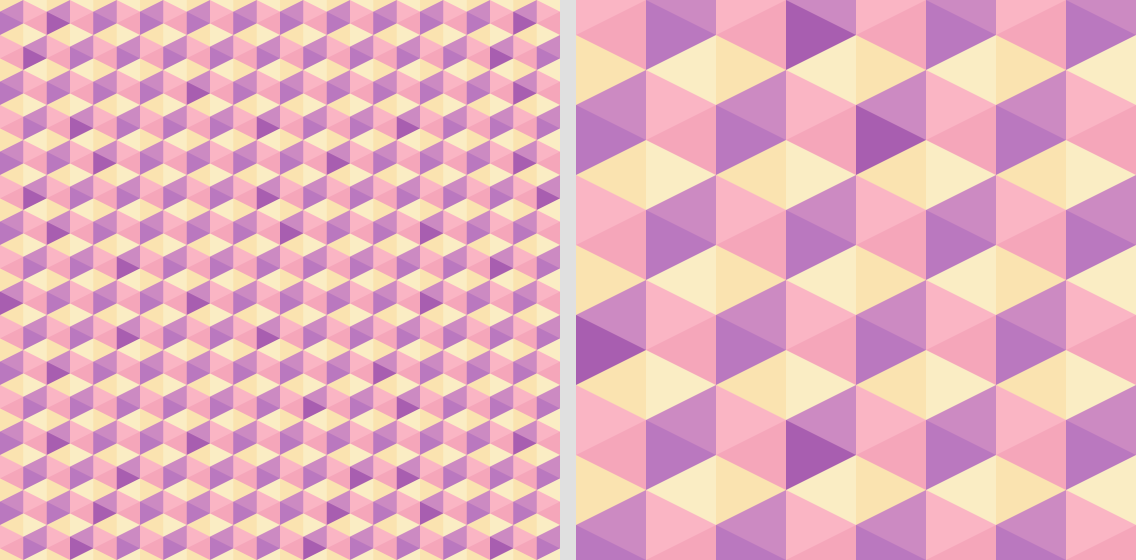
Left: the whole. Right: its middle third, enlarged.
Give the GLSL for this pattern, as a WebGL 1 fragment shader.

```glsl
precision highp float;

#define CUBES_ACROSS 12.0
#define CUBE_ROWS 16.0
#define ACCENT_GROUP 4.0
#define ACCENT_CHANCE 0.87
#define SAMPLES 4
#define CREAM_LIGHT vec3(0.98, 0.93, 0.77)
#define CREAM_DEEP vec3(0.98, 0.89, 0.69)
#define PINK_LIGHT vec3(0.98, 0.71, 0.77)
#define PINK_DEEP vec3(0.96, 0.65, 0.73)
#define PURPLE_LIGHT vec3(0.80, 0.54, 0.76)
#define PURPLE_DEEP vec3(0.73, 0.47, 0.75)
#define PURPLE_ACCENT vec3(0.66, 0.37, 0.69)

uniform vec2 u_resolution;

float hash(vec2 p) {
  return fract(sin(dot(p, vec2(127.1, 311.7))) * 4375.85);
}

// At most one accent in each short run of cubes along a row
float accentMask(float cube, float row) {
  vec2 run = vec2(floor(cube / ACCENT_GROUP), mod(row, CUBE_ROWS));
  float chosen = floor(hash(run + 3.0) * ACCENT_GROUP);
  float isChosen = 1.0 - step(0.5, abs(mod(cube, ACCENT_GROUP) - chosen));
  return isChosen * step(hash(run + 41.0), ACCENT_CHANCE);
}

// Unit-wide columns of slanted bands, shifted by half a period on odd columns
vec3 cubePattern(vec2 uv) {
  vec2 p = vec2(uv.x * 2.0 * CUBES_ACROSS, (1.0 - uv.y) * 1.5 * CUBE_ROWS);
  float column = floor(p.x);
  float odd = mod(column, 2.0);
  float slant = 0.5 * fract(p.x);
  float depth = p.y - 1.5 * odd;
  float period = floor(depth / 3.0);
  float v = depth - 3.0 * period;

  float accent = accentMask(floor(column / 2.0), 2.0 * period + odd);
  vec3 cream = mix(CREAM_DEEP, CREAM_LIGHT, odd);
  vec3 purple = mix(PURPLE_DEEP, PURPLE_ACCENT, accent);

  // Bands from top to bottom: cream, right face, cream, left face, cream
  vec3 color = cream;
  color = mix(color, PURPLE_LIGHT, step(0.5 - slant, v));
  color = mix(color, purple, step(0.5 + slant, v));
  color = mix(color, cream, step(1.5 - slant, v));
  color = mix(color, PINK_LIGHT, step(1.5 + slant, v));
  color = mix(color, PINK_DEEP, step(2.5 - slant, v));
  return mix(color, cream, step(2.5 + slant, v));
}

void main() {
  // Average a grid of samples inside each pixel to smooth the edges
  vec3 sum = vec3(0.0);
  float count = float(SAMPLES);
  for (int j = 0; j < SAMPLES; j++) {
    for (int i = 0; i < SAMPLES; i++) {
      vec2 offset = (vec2(float(i), float(j)) + 0.5) / count - 0.5;
      sum += cubePattern((gl_FragCoord.xy + offset) / u_resolution);
    }
  }
  gl_FragColor = vec4(sum / (count * count), 1.0);
}
```
